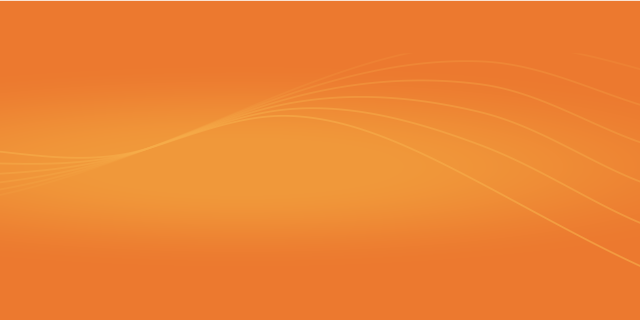
Reproduce this background procedurally as a Shadertoy shader.

```glsl
// Orange backdrop with a wide amber glow and a fan of fine curves that cross at a knot.

// Lengths are in canvas heights; the canvas spans 2 by 1.
const vec2 CANVAS = vec2(2.0, 1.0);
const vec3 BASE_ORANGE = vec3(0.925, 0.475, 0.184);
const vec3 GLOW_AMBER = vec3(0.943, 0.598, 0.228);
const vec3 LINE_GOLD = vec3(0.965, 0.675, 0.285);
const vec3 RIM_WHITE = vec3(0.99, 0.97, 0.95);

const vec2 GLOW_CENTER = vec2(0.755, 0.479);
const vec2 GLOW_RADII = vec2(1.745, 0.3125);
const float GLOW_CORE = 0.2;
const float GLOW_EDGE = 1.05;

const int LINE_COUNT = 6;
const float LINE_HALF_WIDTH = 0.0028;
const float LINE_ALPHA_LOW = 0.65;
const float LINE_ALPHA_HIGH = 0.16;
const float LINE_CEILING = 0.8333;
const float RIM_HEIGHT = 0.0026;

// Curve knots: position x, height y, slope z.
const vec3 LOW_START = vec3(0.0, 0.526, -0.11);
const vec3 LOW_KNOT = vec3(0.4635, 0.5365, 0.31);
const vec3 LOW_CREST = vec3(0.8854, 0.638, 0.0);
const vec3 LOW_FALL = vec3(1.4583, 0.4505, -0.52);
const vec3 LOW_END = vec3(2.0, 0.169, -0.46);
const vec3 HIGH_START = vec3(0.0, 0.3906, 0.22);
const vec3 HIGH_KNOT = vec3(0.4635, 0.5365, 0.38);
const vec3 HIGH_CREST = vec3(1.5365, 0.8646, 0.0);
const vec3 HIGH_END = vec3(2.0, 0.7839, -0.28);

// Cubic Hermite span between two knots.
float span(float x, vec3 a, vec3 b) {
    float width = b.x - a.x;
    float s = (x - a.x) / width;
    float r = 1.0 - s;
    return r * r * (1.0 + 2.0 * s) * a.y + s * s * (3.0 - 2.0 * s) * b.y
         + width * s * r * (r * a.z - s * b.z);
}

float lowCurve(float x) {
    if (x < LOW_KNOT.x) return span(x, LOW_START, LOW_KNOT);
    if (x < LOW_CREST.x) return span(x, LOW_KNOT, LOW_CREST);
    if (x < LOW_FALL.x) return span(x, LOW_CREST, LOW_FALL);
    return span(x, LOW_FALL, LOW_END);
}

float highCurve(float x) {
    if (x < HIGH_KNOT.x) return span(x, HIGH_START, HIGH_KNOT);
    if (x < HIGH_CREST.x) return span(x, HIGH_KNOT, HIGH_CREST);
    return span(x, HIGH_CREST, HIGH_END);
}

// One line of the fan: t runs from the low curve to the high one.
float fanCurve(float x, float t) {
    float bunching = mix(0.45, 0.12, smoothstep(1.5, 2.0, x));
    return mix(lowCurve(x), highCurve(x), t + bunching * t * (1.0 - t));
}

void mainImage(out vec4 fragColor, in vec2 fragCoord) {
    vec2 p = fragCoord / iResolution.xy * CANVAS;
    float pixel = 1.0 / iResolution.y;

    // Elliptical glow
    float radius = length((p - GLOW_CENTER) / GLOW_RADII);
    float glow = 1.0 - smoothstep(GLOW_CORE, GLOW_EDGE, radius);
    vec3 color = mix(BASE_ORANGE, GLOW_AMBER, glow);

    // Fan of curves, fading upward and cut at the ceiling
    float below = 1.0 - smoothstep(-pixel, pixel, p.y - LINE_CEILING);
    for (int i = 0; i < LINE_COUNT; i++) {
        float t = float(i) / float(LINE_COUNT - 1);
        float y = fanCurve(p.x, t);
        float slope = (fanCurve(p.x + 0.002, t) - y) / 0.002;
        float dist = abs(p.y - y) / sqrt(1.0 + slope * slope);
        float cover = clamp((LINE_HALF_WIDTH - dist) / pixel + 0.5, 0.0, 1.0);
        float alpha = mix(LINE_ALPHA_LOW, LINE_ALPHA_HIGH, t);
        color = mix(color, LINE_GOLD, cover * alpha * below);
    }

    // Pale rim along the top
    float rim = clamp((p.y - 1.0 + RIM_HEIGHT) / pixel + 0.5, 0.0, 1.0);
    color = mix(color, RIM_WHITE, rim);

    fragColor = vec4(color, 1.0);
}
```
